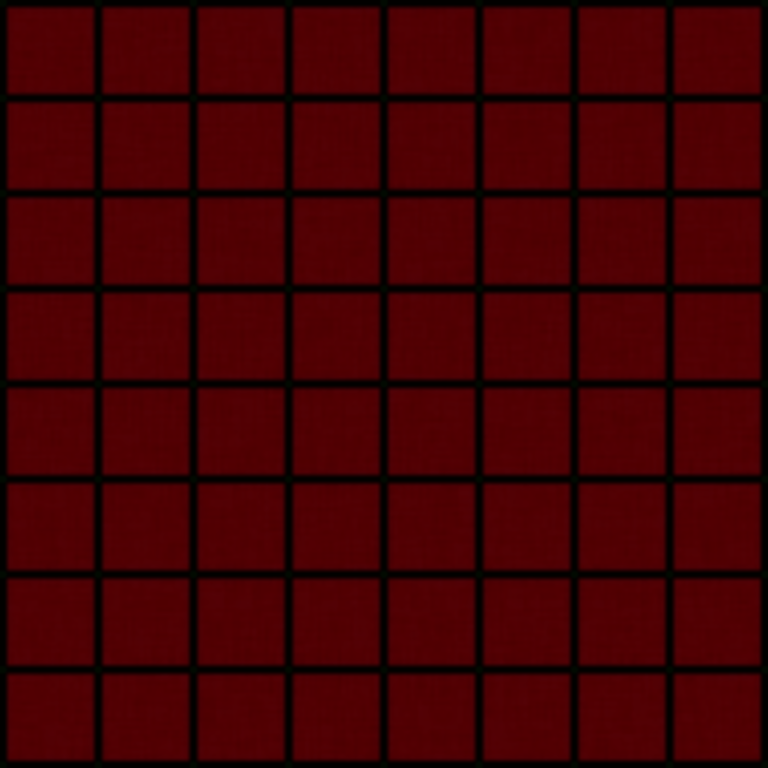
Give the GLSL for this pattern, as a Shadertoy shader.

```glsl
float hash(vec2 p) {
    p = fract(p * vec2(0.1031, 0.1137));
    p += dot(p, p.yx + 33.33);
    return fract((p.x + p.y) * p.x * 17.0);
}

float noise(vec2 p) {
    vec2 i = floor(p), f = fract(p);
    f = f * f * (3.0 - 2.0 * f);
    return mix(mix(hash(i), hash(i + vec2(1, 0)), f.x),
               mix(hash(i + vec2(0, 1)), hash(i + vec2(1, 1)), f.x), f.y);
}

void mainImage(out vec4 fragColor, in vec2 fragCoord) {
    vec2 uv = fragCoord / iResolution.xy;

    // Eight cells each way, with the outer lines just inside the border
    float pitch = 0.124;
    vec2 cell = (uv - 0.5) / pitch;
    vec2 lineDist = abs(fract(cell + 0.5) - 0.5) * pitch;
    lineDist *= step(abs(uv - 0.5), vec2(4.0 * pitch));

    // Soft-edged dark lines
    float pixel = 0.5 / min(iResolution.x, iResolution.y);
    vec2 open = smoothstep(0.0015 - pixel, 0.0095 + pixel, lineDist);
    float fill = open.x * open.y;

    // Faint woven mottling, cooler beside the lines
    float streaks = noise(uv * vec2(190, 28)) + noise(uv * vec2(28, 190) + 70.0) - 1.0;
    float grain = noise(uv * 130.0 + 30.0) - 0.5;
    float rim = 1.0 - smoothstep(0.007, 0.017, min(lineDist.x, lineDist.y));
    float tint = clamp(0.5 * rim + 0.35 * abs(streaks), 0.0, 1.0);
    vec3 red = mix(vec3(0.322, 0.0, 0.008), vec3(0.295, 0.006, 0.026), tint);
    red += vec3(0.012, 0.004, 0.008) * (streaks + grain);

    // Slight green cast where lines cross
    float crossing = 1.0 - smoothstep(0.002, 0.007, length(lineDist));
    vec3 lineColor = mix(vec3(0.008, 0.005, 0.0), vec3(0.008, 0.04, 0.004), crossing);

    fragColor = vec4(clamp(mix(lineColor, red, fill), 0.0, 1.0), 1.0);
}
```
